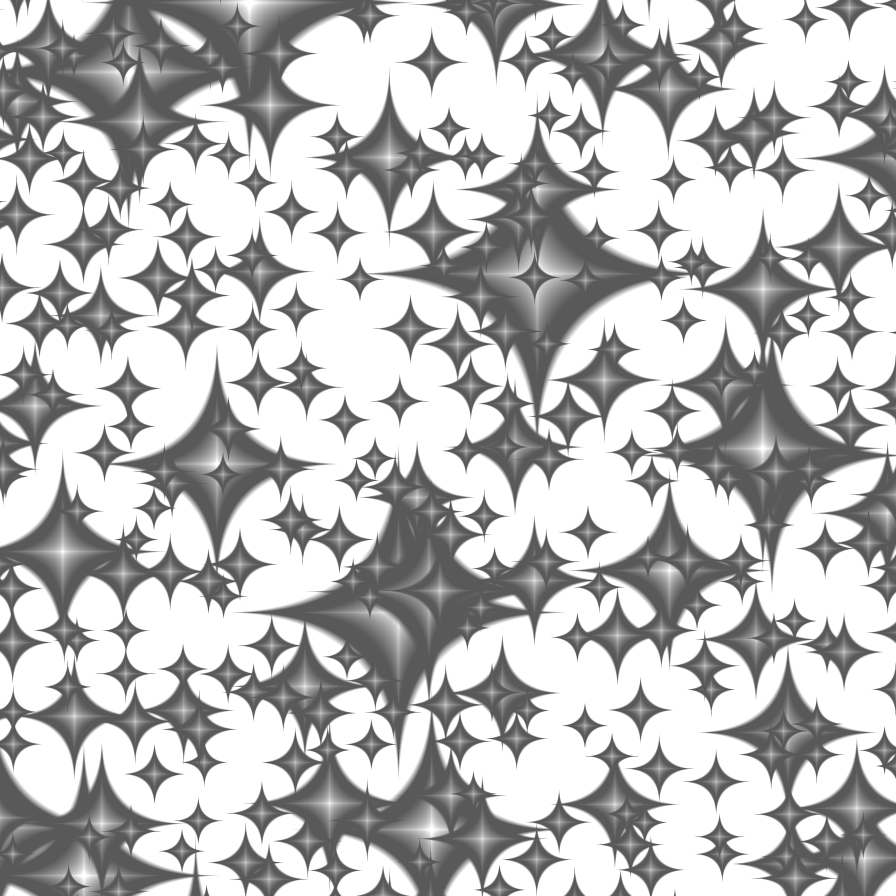
A Shadertoy shader for this pattern:

```glsl
// Scattered four-pointed metallic stars in many sizes on a white ground.

const float PAPER = 1.0;
const float DARK_RIM = 0.35;

// Three random values in 0..1 for a grid cell.
vec3 hash3(vec2 cell, float seed) {
    vec3 p = fract(vec3(cell.xyx + seed) * vec3(0.1031, 0.1030, 0.0973));
    p += dot(p, p.yxz + 33.33);
    return fract((p.xxy + p.yzz) * p.zyx);
}

// Concave star field: 0 at the centre, 1 on the outline.
float starField(vec2 offset, float radius) {
    vec2 root = sqrt(abs(offset) / radius);
    return root.x + root.y;
}

// Lays one star over the tone below: soft edge, dark rim, bright core.
float paintStar(float below, vec2 offset, float radius) {
    float field = starField(offset, radius);
    float cover = clamp((1.0 - field) / 0.07, 0.0, 1.0);
    float glow = clamp((0.78 - field) / 0.66, 0.0, 1.0);
    float core = min(0.68 + 2.6 * radius, 1.15);
    float tone = min(mix(DARK_RIM, core, glow), 1.0);
    return mix(below, tone, cover);
}

// One jittered grid of stars; the largest radius must not exceed a cell.
float paintLayer(float tone, vec2 p, float cells, vec2 radii, float density, float seed) {
    vec2 home = floor(p * cells);
    for (int y = -1; y <= 1; y++) {
        for (int x = -1; x <= 1; x++) {
            vec2 cell = home + vec2(x, y);
            vec3 place = hash3(cell, seed);
            vec3 kind = hash3(cell, seed + 57.0);
            if (kind.x > density) continue;
            vec2 centre = (cell + place.xy) / cells;
            float radius = mix(radii.x, radii.y, kind.y * kind.y);
            tone = paintStar(tone, p - centre, radius);
        }
    }
    return tone;
}

// Large stars lie at the back, small ones in front.
float starScene(vec2 p) {
    float tone = PAPER;
    tone = paintLayer(tone, p, 4.0, vec2(0.16, 0.22), 0.42, 11.0);
    tone = paintLayer(tone, p, 6.0, vec2(0.10, 0.15), 0.36, 143.0);
    tone = paintLayer(tone, p, 9.0, vec2(0.06, 0.095), 0.47, 271.0);
    tone = paintLayer(tone, p, 17.0, vec2(0.03, 0.052), 0.86, 419.0);
    return tone;
}

void mainImage(out vec4 fragColor, in vec2 fragCoord) {
    // Four samples per pixel smooth the thin tips.
    float tone = 0.0;
    for (int i = 0; i < 4; i++) {
        vec2 shift = vec2(i % 2, i / 2) * 0.5 - 0.25;
        tone += 0.25 * starScene((fragCoord + shift) / iResolution.y);
    }
    fragColor = vec4(vec3(tone), 1.0);
}
```
